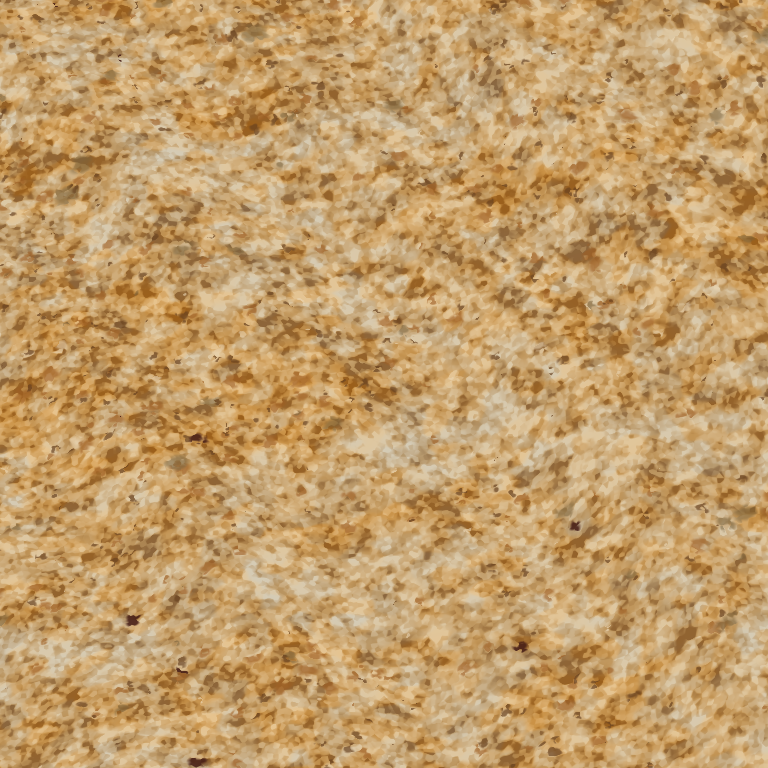
Give the GLSL for this texture, as a WebGL 1 fragment shader.

```glsl
precision highp float;
// Golden granite: fine ochre and cream grains in tilted bands, with brown, olive and garnet specks.

uniform vec2 u_resolution;

// Stone colours, dark to light
const vec3 BROWN = vec3(0.57, 0.39, 0.19);
const vec3 OCHRE = vec3(0.75, 0.585, 0.355);
const vec3 TAN   = vec3(0.81, 0.675, 0.48);
const vec3 CREAM = vec3(0.87, 0.78, 0.63);
const vec3 WARMTH = vec3(0.06, -0.025, -0.13);

// Mineral colours
const vec3 RUST   = vec3(0.62, 0.37, 0.14);
const vec3 UMBER  = vec3(0.40, 0.25, 0.12);
const vec3 OLIVE  = vec3(0.47, 0.38, 0.23);
const vec3 GARNET = vec3(0.27, 0.11, 0.08);
const vec3 CHIP   = vec3(0.92, 0.84, 0.71);

// Layout
const float TILT = 0.22;         // band angle in radians
const float BEND = 0.22;         // bands flatten towards the bottom
const float GRAIN_EDGE = 9.0;    // sharpness of the cell borders
const float RAGGED = 0.010;      // roughness of speck outlines
const float BRIGHTNESS = 0.535;  // mean tone on the stone ramp

vec3 hash3(vec2 cell) {
  vec3 h = fract(cell.xyx * vec3(0.1031, 0.1030, 0.0973));
  h += dot(h, h.yxz + 33.33);
  return fract((h.xxy + h.yzz) * h.zyx);
}

// Smooth cellular noise: random cell tones blended at their borders.
float cellTone(vec2 p) {
  vec2 base = floor(p);
  float sum = 0.0;
  float total = 0.0001;
  for (int y = -1; y <= 1; y++) {
    for (int x = -1; x <= 1; x++) {
      vec2 cell = base + vec2(float(x), float(y));
      vec3 h = hash3(cell);
      vec2 offset = cell + h.xy - p;
      float weight = exp(-GRAIN_EDGE * dot(offset, offset));
      sum += h.z * weight;
      total += weight;
    }
  }
  return sum / total;
}

// Scattered soft specks, lengthened along the bands; returns coverage.
float specks(vec2 p, float density, float smallest, float largest) {
  vec2 base = floor(p);
  float cover = 0.0;
  for (int y = -1; y <= 1; y++) {
    for (int x = -1; x <= 1; x++) {
      vec2 cell = base + vec2(float(x), float(y));
      vec3 h = hash3(cell);
      float radius = mix(smallest, largest, fract(h.z * 61.7));
      radius = max(radius * smoothstep(0.0, 0.05, density - h.z), 0.001);
      float dist = length((cell + h.xy - p) * vec2(0.78, 1.2));
      cover = max(cover, 1.0 - smoothstep(radius * 0.45, radius, dist));
    }
  }
  return cover;
}

vec3 stoneRamp(float tone) {
  vec3 color = mix(BROWN, OCHRE, smoothstep(0.06, 0.40, tone));
  color = mix(color, TAN, smoothstep(0.36, 0.65, tone));
  return mix(color, CREAM, smoothstep(0.62, 0.98, tone));
}

void main() {
  vec2 uv = gl_FragCoord.xy / u_resolution - 0.5;

  // Coordinates along and across the wavy bands
  float angle = TILT + BEND * uv.y;
  vec2 flow = vec2(uv.x + angle * uv.y, uv.y - angle * uv.x);
  flow.y += 0.012 * sin(flow.x * 9.0 + 1.0) + 0.006 * sin(flow.x * 23.0 + flow.y * 11.0);

  // Grain layers, broad to fine
  float cloud = cellTone(flow * vec2(6.0, 13.0) + 3.7);
  float patchTone = cellTone(flow * vec2(27.0, 42.0) + 51.3);
  float grain = cellTone(flow * vec2(72.0, 96.0) + 17.1);
  float fine = cellTone(flow * vec2(150.0, 175.0) + 83.9);
  float tint = cellTone(flow * vec2(38.0, 58.0) + 129.4);

  // Mineral-rich bands with one busy central seam
  float seam = exp(-pow((flow.y - 0.09) / 0.13, 2.0));
  float stripes = 0.5 + 0.3 * sin(flow.y * 31.0 + 2.0 * cloud) + 0.2 * sin(flow.y * 67.0 + flow.x * 5.0);
  float rich = clamp(0.45 * stripes + 0.9 * (cloud - 0.35) + 0.25 * seam, 0.0, 1.0);

  // Base stone
  float tone = BRIGHTNESS + 0.60 * (grain - 0.5) + 0.50 * (fine - 0.5);
  tone += (0.42 + 0.22 * seam) * (patchTone - 0.5) - 0.16 * (rich - 0.4);
  vec3 color = stoneRamp(tone);
  color += WARMTH * (0.9 * (tint - 0.5) + 0.5 * (rich - 0.4));

  // Minerals, with outlines roughened by the grain
  vec2 rough = flow + RAGGED * (vec2(grain, fine) - 0.5);
  float chips = specks(rough * 34.0 + 211.0, 0.03 + 0.10 * seam, 0.12, 0.38);
  float rusts = specks(rough * 36.0 + 41.0, 0.04 + 0.26 * rich, 0.16, 0.44);
  float olives = specks(rough * 21.0 + 97.0, 0.03 + 0.15 * rich, 0.14, 0.38);
  float umbers = specks(rough * 48.0 + 157.0, 0.03 + 0.20 * rich, 0.13, 0.36);
  float garnets = specks(rough * 9.0 + 307.0, 0.12, 0.07, 0.16);
  color = mix(color, CHIP, 0.60 * chips);
  color = mix(color, RUST, 0.62 * rusts);
  color = mix(color, OLIVE, 0.55 * olives);
  color = mix(color, UMBER, 0.68 * umbers);
  color = mix(color, GARNET, 0.88 * garnets);

  gl_FragColor = vec4(clamp(color, 0.0, 1.0), 1.0);
}
```
